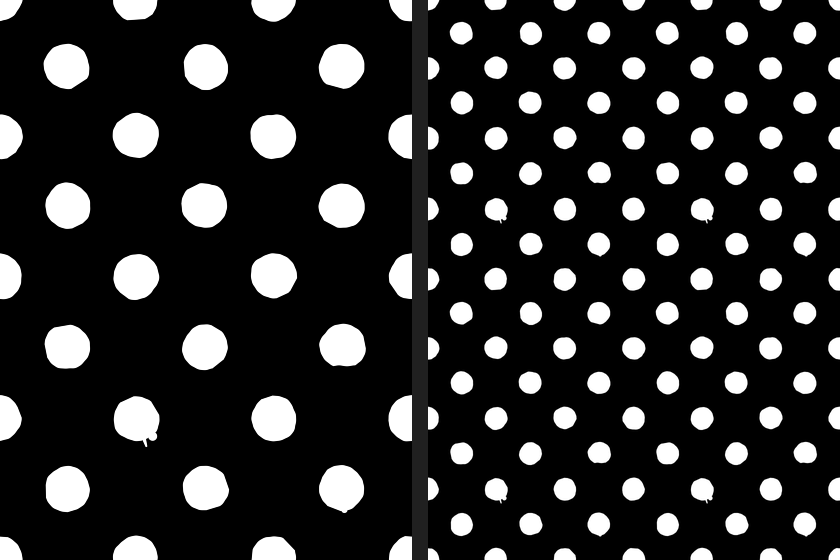
Left, the tile; right, the same tile 2 across and 2 down.
Write a WebGL 2 fragment shader that draws this pattern.

```glsl
#version 300 es
precision highp float;
// Staggered white polka dots on black, with hand-cut, slightly worn outlines.

uniform vec2 u_resolution;
out vec4 fragColor;

const vec3 GROUND = vec3(0.0);
const vec3 DOT = vec3(1.0);
const vec2 REPEATS = vec2(3.0, 4.0);       // whole repeats across and up
const vec2 ORIGIN = vec2(-0.008, 0.021);   // lattice shift, in repeats
const float RADIUS = 0.0405;               // in canvas heights
const float WOBBLE = 0.034;                // outline waviness, in radii
const float JITTER = 0.035;                // centre scatter, in radii
const float ROW_DRIFT = 0.065;             // slow vertical drift, in radii
const float FACET_DEPTH = 0.08;            // deepest flat cut, in radii
const vec2 SPUR_CELL = vec2(1.0, 1.0);     // dots with a visible flaw
const vec2 NUB_CELL = vec2(2.5, 0.5);
const vec2 FLAT_CELL = vec2(2.5, 1.5);
const float TAU = 6.2831853;

float hash(vec2 p) {
    return fract(sin(dot(p, vec2(127.1, 311.7))) * 43758.55);
}

float capsule(vec2 p, vec2 a, vec2 b, float r) {
    vec2 ab = b - a;
    float t = clamp(dot(p - a, ab) / dot(ab, ab), 0.0, 1.0);
    return length(p - a - ab * t) - r * (1.0 - 0.5 * t);
}

bool isCell(vec2 cell, vec2 target) {
    return distance(cell, target) < 0.1;
}

// Signed distance to one irregular dot, in radii
float wornDot(vec2 p, vec2 cell) {
    // Layered harmonics around the rim
    float angle = atan(p.y, p.x + 1e-6);
    float rim = 1.0;
    for (int n = 2; n < 10; n++) {
        float k = float(n);
        float phase = TAU * hash(cell + k * 3.7);
        rim += WOBBLE / k * sin(k * angle + phase);
    }
    rim += 0.004 * sin(17.0 * angle + TAU * hash(cell + 5.3));
    float d = length(p) - rim;

    // Two straight cuts
    for (int i = 0; i < 2; i++) {
        vec2 seed = cell + 11.3 * float(i + 1);
        float a = TAU * hash(seed);
        float cut = 1.0 - FACET_DEPTH * hash(seed + 2.9);
        d = max(d, dot(p, vec2(cos(a), sin(a))) - cut);
    }

    // Individual flaws
    if (isCell(cell, FLAT_CELL)) {
        d = max(d, -p.y - 0.86 - 0.02 * sin(9.0 * p.x));
    }
    if (isCell(cell, SPUR_CELL)) {
        d = min(d, capsule(p, vec2(0.32, -0.85), vec2(0.43, -1.2), 0.09));
        d = min(d, length(p - vec2(0.71, -0.77)) - 0.2);
    }
    if (isCell(cell, NUB_CELL)) {
        d = min(d, length(p - vec2(0.13, -0.95)) - 0.14);
    }
    return d;
}

void main() {
    vec2 uv = gl_FragCoord.xy / u_resolution;
    vec2 cellSize = vec2(u_resolution.x / u_resolution.y, 1.0) / REPEATS;
    float d = 1e3;

    // Two interleaved lattices, wrapped at the canvas edges
    for (int k = 0; k < 2; k++) {
        float stagger = 0.5 * float(k);
        vec2 q = uv * REPEATS - ORIGIN - stagger;
        vec2 id = floor(q + 0.5);
        vec2 cell = mod(id, REPEATS) + stagger;
        vec2 p = (q - id) * cellSize / RADIUS;
        p -= JITTER * (2.0 * vec2(hash(cell + 0.7), hash(cell + 8.1)) - 1.0);
        p.y -= ROW_DRIFT * sin(TAU * (0.875 - cell.y / REPEATS.y));
        d = min(d, wornDot(p, cell));
    }

    float pixel = 1.0 / (u_resolution.y * RADIUS);
    float cover = 1.0 - smoothstep(-0.6 * pixel, 0.6 * pixel, d);
    fragColor = vec4(mix(GROUND, DOT, cover), 1.0);
}
```
